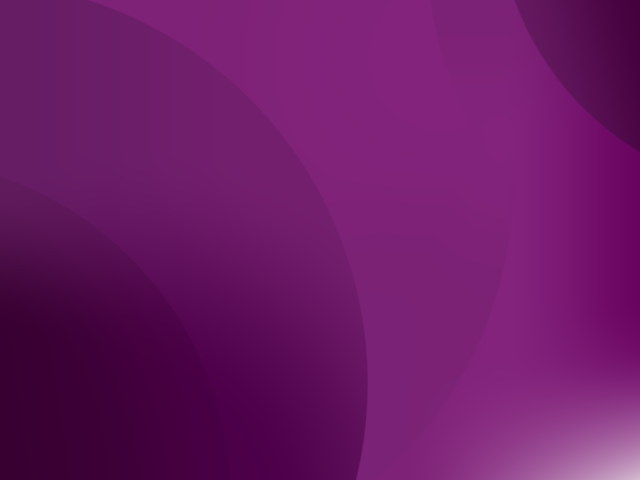
A WebGL 1 fragment shader for this background:

```glsl
precision highp float;

// Purple backdrop of large overlapping translucent discs with a pale corner glow.
// Each disc is a circle distance with a smooth edge; soft gradients shade the
// discs and the ground, all in units of the canvas height.

uniform vec2 u_resolution;

const float ASPECT = 4.0 / 3.0;

// Discs: centre x, centre y, radius
const vec3 LARGE_DISC  = vec3(-0.073, 0.201, 0.839);
const vec3 DARK_DISC   = vec3(-0.233, -0.042, 0.714);
const vec3 MIDDLE_DISC = vec3(0.262, 0.618, 0.807);
const vec3 CORNER_DISC = vec3(1.653, 1.213, 0.619);
const vec3 HALO_DISC   = vec3(1.649, 1.104, 0.760);

// Ground
const vec3 PURPLE  = vec3(0.490, 0.134, 0.462);
const vec3 ORCHID  = vec3(0.514, 0.138, 0.486);
const vec3 MAGENTA = vec3(0.400, 0.000, 0.364);
const vec3 SHADE   = vec3(0.478, 0.132, 0.456);
const vec3 GLOW    = vec3(0.870, 0.800, 0.860);

// Disc fills
const vec3 LARGE_LEFT  = vec3(0.400, 0.114, 0.392);
const vec3 LARGE_RIGHT = vec3(0.450, 0.122, 0.428);
const vec3 LARGE_DEEP  = vec3(0.300, 0.000, 0.284);
const vec3 DARK_TOP    = vec3(0.345, 0.100, 0.324);
const vec3 DARK_LEFT   = vec3(0.216, 0.000, 0.190);
const vec3 DARK_RIGHT  = vec3(0.260, 0.000, 0.240);
const vec3 CORNER_RIM  = vec3(0.400, 0.100, 0.380);
const vec3 CORNER_DEEP = vec3(0.262, 0.000, 0.236);

const vec2 LARGE_SHADOW_CENTRE = vec2(0.27, -0.06);
const vec2 ORCHID_CENTRE = vec2(0.92, 0.88);
const float MIDDLE_STRENGTH = 0.85;
const float HALO_STRENGTH = 0.75;
const float DARK_RIM_OPACITY = 0.40;  // the dark disc is translucent at its rim
const float DARK_RIM_DEPTH = 0.26;
const float GLOW_START = 0.85;
const float GLOW_HEIGHT = 0.27;
const float GLOW_STRENGTH = 0.90;

// Coverage of a disc, softened across about one pixel
float discMask(vec2 p, vec3 disc) {
    float edge = 1.0 / u_resolution.y;
    return 1.0 - smoothstep(-edge, edge, distance(p, disc.xy) - disc.z);
}

vec3 groundColor(vec2 p) {
    float light = 1.0 - smoothstep(0.05, 0.60, distance(p, ORCHID_CENTRE));
    light = max(light, smoothstep(0.80, 1.05, p.x));
    vec3 color = mix(PURPLE, ORCHID, light);

    // Faint discs that dissolve away from their visible arcs
    float middle = discMask(p, MIDDLE_DISC) * (1.0 - smoothstep(0.35, 0.72, p.y));
    middle *= smoothstep(0.70, 0.95, p.x + 0.3 * (1.0 - p.y));
    color = mix(color, SHADE, MIDDLE_STRENGTH * middle);
    float halo = discMask(p, HALO_DISC) * smoothstep(0.72, 0.96, p.y);
    color = mix(color, SHADE, HALO_STRENGTH * halo);

    // Saturated band on the right
    float band = smoothstep(1.04, 1.40, p.x) * smoothstep(0.08, 0.38, p.y);
    color = mix(color, MAGENTA, band);

    // Pale glow in the lower right corner
    float across = clamp((p.x - GLOW_START) / (ASPECT - GLOW_START), 0.0, 1.0);
    float down = clamp(1.0 - p.y / GLOW_HEIGHT, 0.0, 1.0);
    return mix(color, GLOW, GLOW_STRENGTH * pow(across, 1.5) * pow(down, 2.0));
}

vec3 largeColor(vec2 p) {
    vec3 rim = mix(LARGE_LEFT, LARGE_RIGHT, smoothstep(0.0, 0.55, p.x));
    float light = smoothstep(0.26, 0.75, distance(p, LARGE_SHADOW_CENTRE));
    return mix(LARGE_DEEP, rim, light);
}

vec3 darkColor(vec2 p) {
    vec3 deep = mix(DARK_LEFT, DARK_RIGHT, clamp(p.x / 0.48 + 0.3 * p.y, 0.0, 1.0));
    return mix(deep, DARK_TOP, smoothstep(0.30, 0.66, p.y));
}

float darkOpacity(vec2 p) {
    float depth = DARK_DISC.z - distance(p, DARK_DISC.xy);
    return mix(DARK_RIM_OPACITY, 1.0, smoothstep(0.0, DARK_RIM_DEPTH, depth));
}

vec3 cornerColor(vec2 p) {
    float along = p.x + 0.25 * (p.y - 0.85);
    return mix(CORNER_RIM, CORNER_DEEP, smoothstep(1.08, 1.40, along));
}

void main() {
    vec2 p = gl_FragCoord.xy / u_resolution * vec2(ASPECT, 1.0);

    vec3 color = groundColor(p);
    color = mix(color, cornerColor(p), discMask(p, CORNER_DISC));
    color = mix(color, largeColor(p), discMask(p, LARGE_DISC));
    color = mix(color, darkColor(p), discMask(p, DARK_DISC) * darkOpacity(p));

    gl_FragColor = vec4(color, 1.0);
}
```
